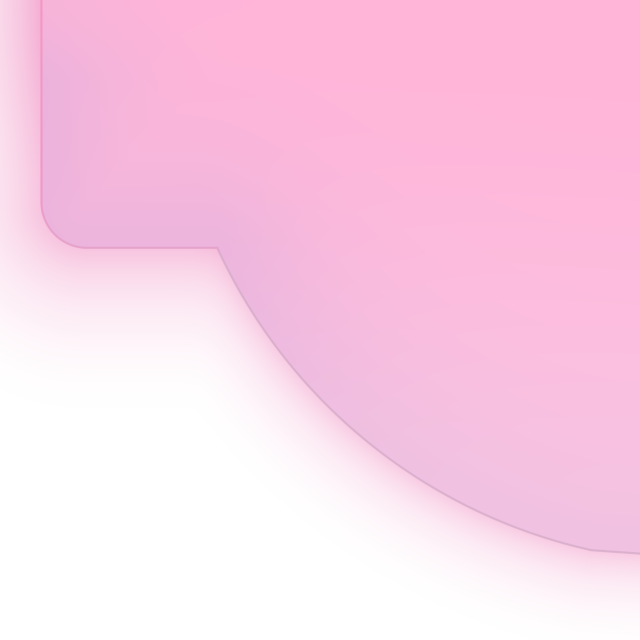
Give the GLSL for this background, as a three.js fragment shader.

```glsl
// A pink panel, made of a rounded block joined to a large disc, on white.
// Distance functions give the outline, the lavender shade inside the rim
// and the soft pink glow that falls away outside it.

varying vec2 vUv;

// Rounded block that runs off the top and right of the canvas.
float blockDistance(vec2 p) {
  float radius = 0.072;
  vec2 q = vec2(0.064, 0.612) - p + radius;
  return length(max(q, 0.0)) + min(max(q.x, q.y), 0.0) - radius;
}

// Large disc, trimmed by a shallow slope at its foot.
float discDistance(vec2 p) {
  float disc = length(p - vec2(1.107, 0.9645)) - 0.845;
  float foot = 0.1393 - 0.07 * (p.x - 0.927) - p.y;
  return max(disc, foot);
}

// Exponential falloff that reaches zero at a finite reach.
float glowFalloff(float dist, float size, float reach) {
  float d = max(dist, 0.0);
  return exp(-d / size) * (1.0 - smoothstep(reach * 0.4, reach, d));
}

void main() {
  vec2 p = vUv;
  float block = blockDistance(p);
  float disc = discDistance(p);
  float panel = min(block, disc);

  // Glow: wide around the block, tighter under the disc.
  float blockGlow = 0.235 * glowFalloff(block, 0.09, 0.29);
  blockGlow *= 1.0 + 0.35 * smoothstep(0.68, 1.0, p.y);
  float discGlow = 0.205 * glowFalloff(disc, 0.052, 0.19);
  float glow = pow(pow(blockGlow, 4.0) + pow(discGlow, 4.0), 0.25);
  vec3 outside = vec3(1.0) - glow * vec3(0.13, 1.0, 0.54);

  // Panel fill: warm pink above, paler pink below.
  vec3 warmPink = vec3(1.0, 0.708, 0.846);
  vec3 palePink = vec3(0.985, 0.768, 0.888);
  vec3 fill = mix(palePink, warmPink, smoothstep(0.15, 1.0, p.y + 0.06 * (p.x - 0.5)));

  // Lavender shade, joined smoothly where block and disc overlap.
  float depth = length(max(vec2(-block, -disc), 0.0));
  float shade = exp(-pow(depth / 0.15, 1.3));
  shade *= 1.0 - 0.55 * smoothstep(0.86, 1.0, p.y);
  vec3 lavender = mix(vec3(0.935, 0.755, 0.882), vec3(0.918, 0.698, 0.862),
                      smoothstep(0.2, 0.75, p.y));
  fill = mix(fill, lavender, shade * 0.92);

  // Thin rim: rose on the block, muted mauve on the disc.
  vec3 rose = mix(vec3(0.89, 0.61, 0.77), vec3(0.94, 0.56, 0.75),
                  smoothstep(0.62, 0.72, p.y));
  vec3 rimColor = mix(vec3(0.83, 0.67, 0.78), rose, smoothstep(0.603, 0.612, p.y));
  float rim = 1.0 - smoothstep(0.0005, 0.0028, abs(panel + 0.0008));

  float inside = 1.0 - smoothstep(-0.0012, 0.0012, panel);
  vec3 color = mix(outside, fill, inside);
  color = mix(color, rimColor, rim * 0.75);
  gl_FragColor = vec4(color, 1.0);
}
```
